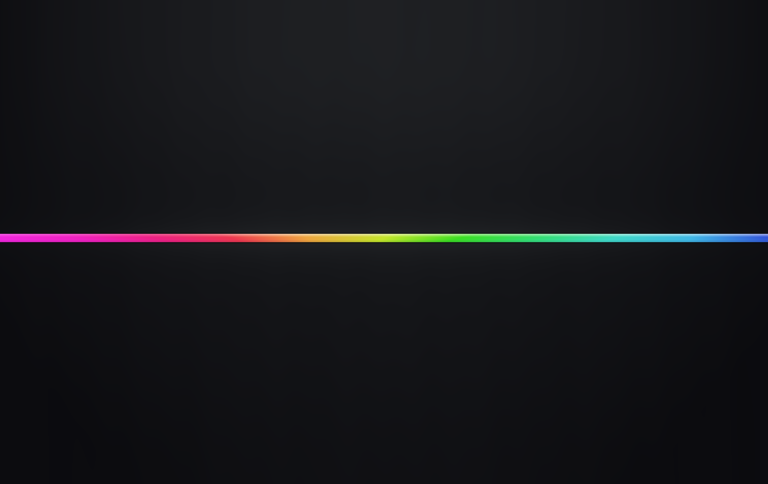
This background is drawn by a Shadertoy shader. Its source:

```glsl
// Draws a thin glowing rainbow bar across a dark, softly lit charcoal wall.

// Bar, in fractions of the canvas height
const float BAR_CENTER = 0.5083;
const float BAR_HALF = 0.0087;
const float GLOSS_STRENGTH = 0.5;
const float SHADE_STRENGTH = 0.10;

// Wall and light
const vec3 WALL_UPPER = vec3(0.120, 0.125, 0.137);
const vec3 WALL_LOWER = vec3(0.082, 0.086, 0.098);
const vec3 WALL_EDGE = vec3(0.045, 0.045, 0.058);
const vec3 GLOW_COLOR = vec3(0.042, 0.045, 0.044);
const float GLOW_REACH = 0.032;
const float STREAK_STRENGTH = 0.0022;

// Evenly spaced hues, from left to right
const int LAST_STOP = 10;
const vec3 SPECTRUM[11] = vec3[11](
    vec3(0.95, 0.15, 0.87), vec3(0.94, 0.13, 0.76), vec3(0.93, 0.13, 0.52),
    vec3(0.93, 0.22, 0.32), vec3(0.93, 0.65, 0.25), vec3(0.77, 0.90, 0.17),
    vec3(0.23, 0.87, 0.14), vec3(0.20, 0.87, 0.45), vec3(0.25, 0.85, 0.78),
    vec3(0.25, 0.72, 0.90), vec3(0.20, 0.33, 0.85));

vec3 spectrum(float x) {
    float position = clamp(x, 0.0, 1.0) * float(LAST_STOP);
    int stop = min(int(position), LAST_STOP - 1);
    return mix(SPECTRUM[stop], SPECTRUM[stop + 1], position - float(stop));
}

// Layered sines give faint brushed vertical streaks
float streaks(vec2 uv) {
    float sum = 0.0;
    float frequency = 23.0;
    for (int i = 0; i < 4; i++) {
        sum += sin(uv.x * frequency + 1.5 * sin(uv.y * 4.0 + float(i) * 2.1));
        frequency *= 1.83;
    }
    return sum * 0.25;
}

vec3 wall(vec2 uv) {
    float offset = uv.y - BAR_CENTER;
    vec3 center = mix(WALL_LOWER, WALL_UPPER, smoothstep(-0.08, 0.40, offset));

    // Darken towards the sides and the floor
    float side = abs(uv.x - 0.5) * 2.0;
    float vignette = 0.85 * pow(side, 1.8);
    vignette += 0.55 * smoothstep(0.0, 0.55, -offset);
    vec3 color = mix(center, WALL_EDGE, clamp(vignette, 0.0, 1.0));

    // Pale light spilling from the bar, strongest in the middle
    float distanceToBar = max(abs(offset) - BAR_HALF, 0.0);
    float spread = 1.0 - 0.8 * smoothstep(0.2, 1.0, side);
    color += GLOW_COLOR * spread * exp(-distanceToBar / GLOW_REACH);

    return color + STREAK_STRENGTH * streaks(uv);
}

vec3 bar(vec2 uv) {
    float across = clamp((uv.y - BAR_CENTER) / BAR_HALF, -1.0, 1.0);

    // Hues lean a little from the lower edge to the upper edge
    float lean = 0.025 * sin((uv.x - 0.43) * 6.2832) * across;
    vec3 color = spectrum(uv.x - lean);

    // Bright upper rim and slightly shaded lower rim
    float gloss = smoothstep(0.1, 1.0, across);
    float glossSpan = 0.45 + 0.55 * smoothstep(0.2, 0.4, uv.x);
    color = mix(color, vec3(1.0), GLOSS_STRENGTH * gloss * glossSpan);
    return color * (1.0 - SHADE_STRENGTH * smoothstep(0.3, 1.0, -across));
}

void mainImage(out vec4 fragColor, in vec2 fragCoord) {
    vec2 uv = fragCoord / iResolution.xy;
    float pixel = 1.0 / iResolution.y;
    float edge = abs(uv.y - BAR_CENTER) - BAR_HALF;

    // Narrow dark groove around the bar, then the bar itself
    vec3 color = wall(uv);
    color *= 1.0 - 0.45 * (1.0 - smoothstep(0.0, 0.005, edge));
    float coverage = clamp(0.5 - edge / pixel, 0.0, 1.0);
    color = mix(color, bar(uv), coverage);

    fragColor = vec4(color, 1.0);
}
```
